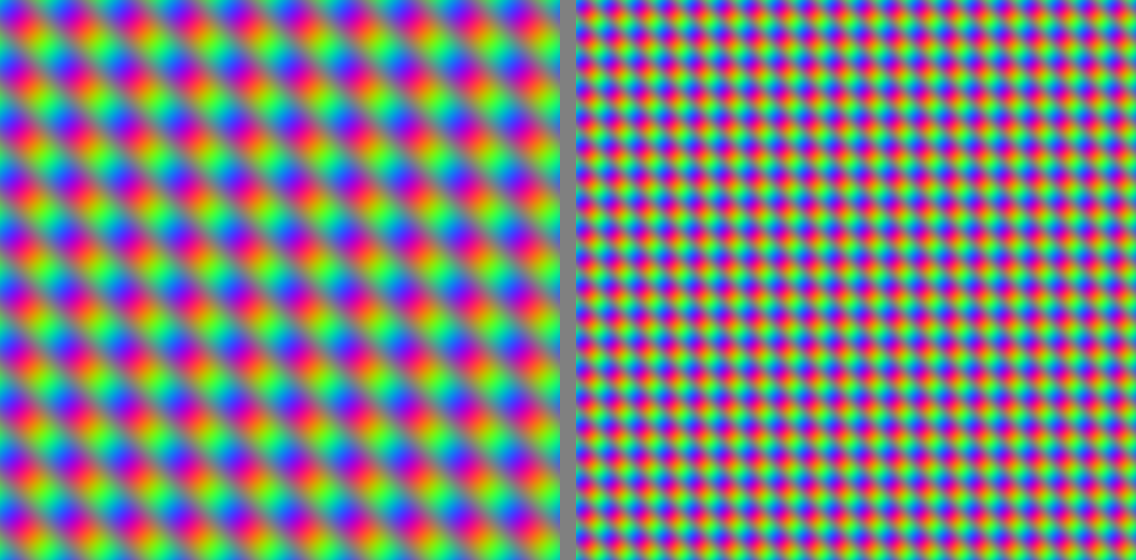
Left: one tile. Right: repeated 2 by 2.
A WebGL 2 fragment shader for this pattern:

```glsl
#version 300 es
precision highp float;
// Draws a 10 by 10 grid of soft rainbow diamonds, split by grey diagonals.

uniform vec2 u_resolution;
out vec4 fragColor;

// Cyclic rainbow: one full turn of hue for each unit of t.
vec3 rainbow(float t) {
    return 0.5 + 0.5 * cos(6.283185 * (t + vec3(0.0, 1.0, 2.0) / 3.0));
}

void main() {
    // Whole number of repeats, so opposite edges join.
    vec2 cell = fract(10.0 * gl_FragCoord.xy / u_resolution);

    // Hue runs leftward and upward; opposite hues cancel to grey on the diagonals.
    vec3 across = rainbow(0.5 - cell.x);
    vec3 upward = rainbow(0.5 + cell.y);

    fragColor = vec4(mix(across, upward, 0.5), 1.0);
}
```
